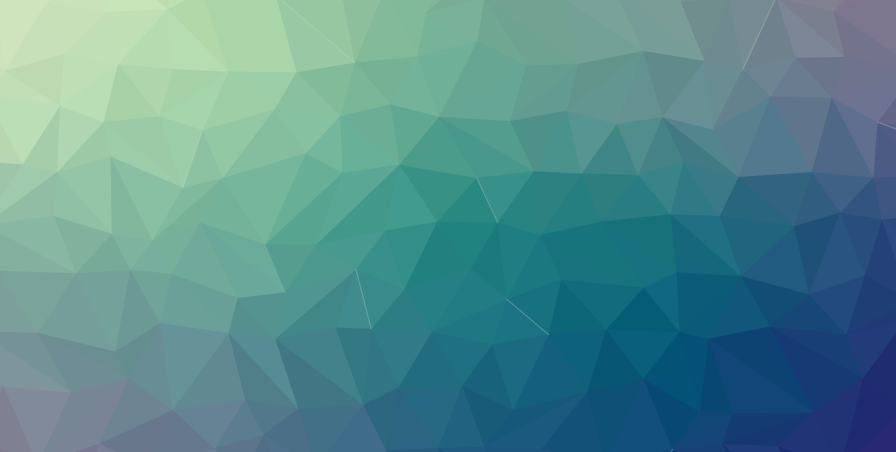
This background is drawn by a WebGL 1 fragment shader. Its source:

```glsl
precision highp float;
// Low-poly background: a jittered, staggered lattice is split into triangles,
// each filled flat from a smooth five-by-five colour gradient with a small
// random shade. A few diagonals carry a faint pale seam.

uniform vec2 u_resolution;

const float ROWS = 8.0; // lattice cells over the canvas height

float hash(vec2 p) {
  return fract(sin(dot(p, vec2(127.1, 311.7))) * 43758.5453);
}

float cross2(vec2 a, vec2 b) {
  return a.x * b.y - a.y * b.x;
}

// Five evenly spaced colour stops over t = 0..1
vec3 ramp(float t, vec3 a, vec3 b, vec3 c, vec3 d, vec3 e) {
  t *= 4.0;
  vec3 col = mix(a, b, clamp(t, 0.0, 1.0));
  col = mix(col, c, clamp(t - 1.0, 0.0, 1.0));
  col = mix(col, d, clamp(t - 2.0, 0.0, 1.0));
  return mix(col, e, clamp(t - 3.0, 0.0, 1.0));
}

// Colour field: pale green upper left, teal centre, indigo lower right
vec3 gradient(vec2 uv) {
  float x = uv.x;
  vec3 top = ramp(x, vec3(.84, .90, .76), vec3(.71, .86, .67),
    vec3(.49, .71, .60), vec3(.47, .60, .58), vec3(.52, .47, .57));
  vec3 upper = ramp(x, vec3(.75, .87, .71), vec3(.62, .81, .65),
    vec3(.37, .65, .57), vec3(.37, .55, .56), vec3(.40, .41, .55));
  vec3 middle = ramp(x, vec3(.55, .73, .64), vec3(.45, .70, .60),
    vec3(.14, .54, .51), vec3(.10, .45, .49), vec3(.18, .30, .50));
  vec3 lower = ramp(x, vec3(.48, .60, .61), vec3(.36, .57, .57),
    vec3(.12, .45, .50), vec3(.00, .35, .47), vec3(.13, .21, .46));
  vec3 bottom = ramp(x, vec3(.52, .49, .58), vec3(.38, .47, .56),
    vec3(.13, .36, .50), vec3(.07, .28, .47), vec3(.15, .13, .44));
  return ramp(1.0 - uv.y, top, upper, middle, lower, bottom);
}

// Lattice vertex, shifted by row and jittered
vec2 vertex(vec2 id) {
  float stagger = 0.4 * mod(id.y, 2.0) - 0.2;
  vec2 jitter = vec2(hash(id), hash(id + 41.3)) - 0.5;
  return id + vec2(stagger, 0.0) + jitter * vec2(0.54, 0.66);
}

// Signed distance to the line a-b, positive on its left
float edge(vec2 p, vec2 a, vec2 b) {
  return cross2(b - a, p - a) / length(b - a);
}

// Adds a flat triangle to sum, weighted by its pixel coverage
void addTriangle(vec2 p, vec2 a, vec2 b, vec2 c, float pixel, inout vec4 sum) {
  float inside = min(edge(p, a, b), min(edge(p, b, c), edge(p, c, a)));
  float cover = clamp(0.5 + inside / pixel, 0.0, 1.0);
  if (cover > 0.0) {
    vec2 centre = (a + b + c) / 3.0;
    vec2 uv = centre * u_resolution.y / (ROWS * u_resolution);
    float shade = (hash(centre) - 0.5) * 0.045;
    sum += vec4(gradient(uv) + shade, 1.0) * cover;
  }
}

float segment(vec2 p, vec2 a, vec2 b) {
  vec2 ab = b - a;
  return length(p - a - ab * clamp(dot(p - a, ab) / dot(ab, ab), 0.0, 1.0));
}

void main() {
  float pixel = ROWS / u_resolution.y;
  vec2 p = gl_FragCoord.xy * pixel;
  vec4 sum = vec4(0.0);
  float seam = 0.0;

  for (int j = -1; j <= 1; j++) {
    for (int i = -1; i <= 1; i++) {
      vec2 id = floor(p) + vec2(float(i), float(j));
      vec2 a = vertex(id);
      vec2 b = vertex(id + vec2(1.0, 0.0));
      vec2 c = vertex(id + vec2(1.0, 1.0));
      vec2 d = vertex(id + vec2(0.0, 1.0));

      // Cut along the diagonal that leaves the larger smallest triangle
      float splitAC = min(cross2(b - a, c - a), cross2(c - a, d - a));
      float splitBD = min(cross2(b - a, d - a), cross2(c - b, d - b));
      bool useAC = splitAC > splitBD;
      if (useAC) {
        addTriangle(p, a, b, c, pixel, sum);
        addTriangle(p, a, c, d, pixel, sum);
      } else {
        addTriangle(p, a, b, d, pixel, sum);
        addTriangle(p, b, c, d, pixel, sum);
      }

      // Rare hairline seams
      float line = useAC ? segment(p, a, c) : segment(p, b, d);
      float hair = 1.0 - smoothstep(0.0, 0.012 + 0.5 * pixel, line);
      seam = max(seam, hair * step(0.94, hash(id + 7.7)));
    }
  }

  vec3 col = sum.rgb / max(sum.a, 0.001);
  gl_FragColor = vec4(mix(col, vec3(0.75, 0.85, 0.78), 0.3 * seam), 1.0);
}
```
